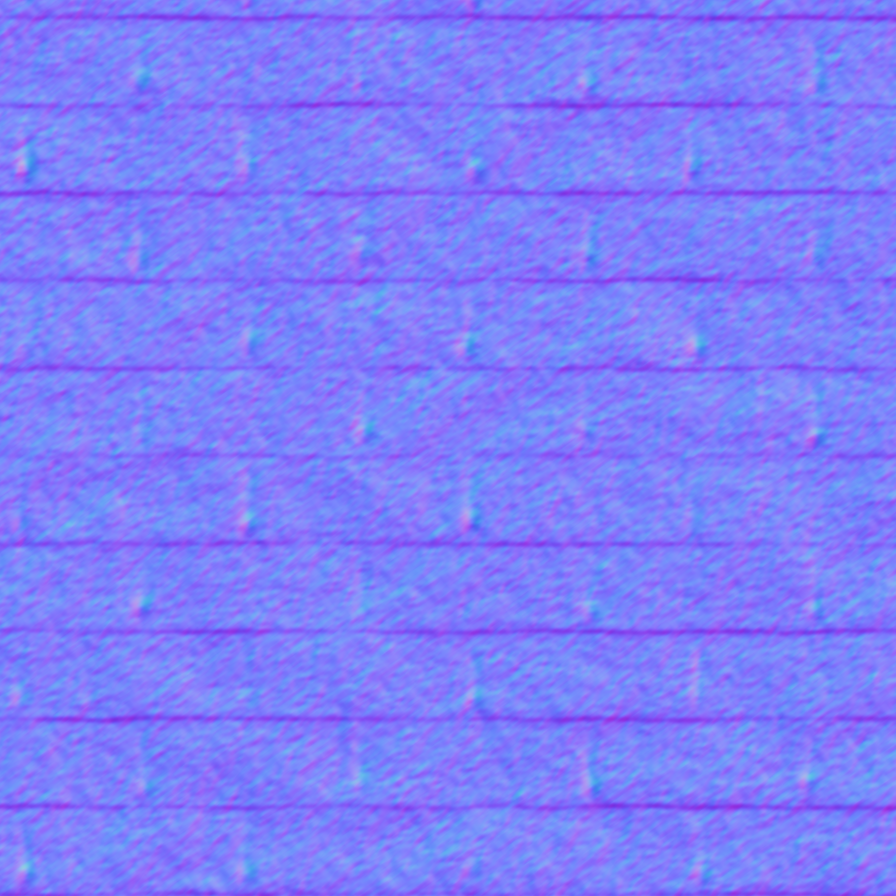
Write a WebGL 2 fragment shader that draws this texture map.

```glsl
#version 300 es
precision highp float;
// Tangent-space normal map of a rough, worn brick wall in running bond.

uniform vec2 u_resolution;
out vec4 fragColor;

const float ROW_HEIGHT = 0.0979;
const float TOP_LINE = 0.9805;      // height of the uppermost bed joint
const float BRICK_WIDTH = 0.25;
const vec2 ROW_SHIFT = vec2(0.156, 0.026);  // first head joint, even and odd rows
const vec2 BASE_TILT = vec2(-0.012, 0.022);
const vec2 STONE_RELIEF = vec2(0.68, 0.86);
const float BLUE_LEVEL = 0.988;

float hash(vec2 p) {
    vec3 q = fract(vec3(p.xyx) * 0.1031);
    q += dot(q, q.yzx + 33.33);
    return fract((q.x + q.y) * q.z);
}

float noise(vec2 p) {
    vec2 cell = floor(p);
    vec2 f = fract(p);
    f = f * f * (3.0 - 2.0 * f);
    float low = mix(hash(cell), hash(cell + vec2(1.0, 0.0)), f.x);
    float high = mix(hash(cell + vec2(0.0, 1.0)), hash(cell + 1.0), f.x);
    return mix(low, high, f.y);
}

vec2 rotate(vec2 p, float angle) {
    float c = cos(angle);
    float s = sin(angle);
    return vec2(c * p.x + s * p.y, c * p.y - s * p.x);
}

// Stone surface: broad lumps, chips and short slanted tool strokes.
float stoneHeight(vec2 p) {
    vec2 q = rotate(p, 0.62) + 10.0;
    vec2 steep = rotate(p, 0.92) + 20.0;
    float lumps = noise(q * vec2(15.0, 19.0));
    float chips = noise(steep * vec2(36.0, 50.0) + 7.0);
    float strokes = noise(q * vec2(76.0, 138.0) + 31.0);
    float crossStrokes = noise(steep * vec2(70.0, 124.0) + 17.0);
    float grain = noise(q * vec2(130.0, 215.0) + 53.0);
    return 0.0064 * lumps + 0.0029 * chips + 0.0017 * strokes
         + 0.0015 * crossStrokes + 0.0008 * grain;
}

vec2 stoneSlope(vec2 p, float stepSize) {
    float here = stoneHeight(p);
    float right = stoneHeight(p + vec2(stepSize, 0.0));
    float above = stoneHeight(p + vec2(0.0, stepSize));
    return vec2(here - right, here - above) / stepSize;
}

// Bed joint: a thin downward-facing ledge, shallower around mid height.
vec2 bedJoint(vec2 p, float rowCoord) {
    float line = floor(rowCoord + 0.5);
    float wobble = 0.003 * (noise(vec2(p.x * 18.0, line * 5.0 + 40.0)) - 0.5);
    float d = (rowCoord - line) * ROW_HEIGHT + wobble;
    float wear = smoothstep(0.1, 0.7, noise(vec2(p.x * 8.0, line * 9.0 + 70.0)));
    float fromMiddle = line - 4.8;
    float depth = 1.0 - 0.5 * exp(-fromMiddle * fromMiddle / 1.6);
    float strength = depth * mix(0.45, 1.0, wear);
    float core = exp(-d * d / 0.000011);
    float halo = exp(-d * d / 0.00008);
    return vec2(0.02, -1.0) * strength * (0.42 * core + 0.14 * halo);
}

// Head joint: a faint upright groove with a chipped knot near its foot.
vec2 headJoint(vec2 p, float rowCoord) {
    float row = floor(rowCoord);
    float down = fract(rowCoord);
    float shift = mod(row, 2.0) < 0.5 ? ROW_SHIFT.x : ROW_SHIFT.y;
    float column = floor((p.x - shift) / BRICK_WIDTH + 0.5);
    vec2 id = vec2(column, row) + 30.0;
    float jitter = 0.010 * (hash(id) - 0.5);
    float dx = p.x - shift - column * BRICK_WIDTH - jitter;
    dx += 0.006 * (noise(vec2(down * 4.0, column * 7.0 + row * 13.0 + 50.0)) - 0.5);

    float ends = smoothstep(0.05, 0.3, down) * (1.0 - smoothstep(0.8, 0.98, down));
    float g = dx / 0.008;
    float strength = mix(0.12, 0.42, hash(id + 11.0));
    vec2 groove = vec2(-g, 0.2) * exp(-g * g) * strength * ends;

    float knotRow = mix(0.68, 0.80, hash(id + 23.0));
    vec2 k = vec2(dx, (knotRow - down) * ROW_HEIGHT) / vec2(0.009, 0.011);
    float knotStrength = 0.12 + 0.75 * hash(id + 37.0);
    vec2 knot = vec2(-k.x, k.y) * exp(-dot(k, k)) * knotStrength;
    return groove + knot;
}

void main() {
    vec2 p = gl_FragCoord.xy / u_resolution;
    float rowCoord = (TOP_LINE - p.y) / ROW_HEIGHT;

    vec2 slope = BASE_TILT + STONE_RELIEF * stoneSlope(p, 0.0014);
    slope += bedJoint(p, rowCoord);
    slope += headJoint(p, rowCoord);

    // Pack the unit normal into colour.
    vec3 packed = normalize(vec3(slope, 1.0)) * 0.5 + 0.5;
    fragColor = vec4(packed * vec3(1.0, 1.0, BLUE_LEVEL), 1.0);
}
```
